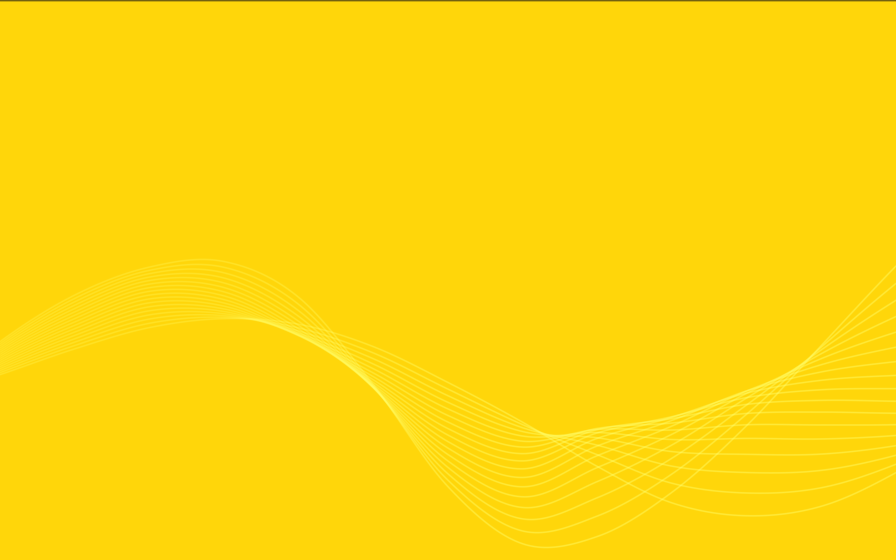
Give the GLSL for this background, as a Shadertoy shader.

```glsl
// Yellow backdrop with a twisting ribbon of fine pale lines along its lower half.

// Heights of the ribbon's first, middle and last line at evenly spaced columns.
const vec3 KNOTS[15] = vec3[15](
    vec3(.281, .271, .288), vec3(.390, .360, .331), vec3(.473, .425, .377),
    vec3(.523, .473, .415), vec3(.533, .465, .431), vec3(.469, .404, .421),
    vec3(.313, .317, .381), vec3(.131, .223, .317), vec3(.029, .177, .246),
    vec3(.042, .227, .167), vec3(.121, .256, .102), vec3(.240, .290, .079),
    vec3(.383, .304, .096), vec3(.525, .306, .156), vec3(.656, .305, .240));

// Catmull-Rom spline through the knots, x from 0 to 1
vec3 guideHeights(float x) {
    float s = clamp(x, 0.0, 1.0) * 12.0;
    int i = min(int(s), 11);
    float t = s - float(i);
    vec3 a = KNOTS[i], b = KNOTS[i + 1], c = KNOTS[i + 2], d = KNOTS[i + 3];
    return b + 0.5 * t * (c - a + t * (2.0 * a - 5.0 * b + 4.0 * c - d
             + t * (3.0 * (b - c) + d - a)));
}

void mainImage(out vec4 fragColor, in vec2 fragCoord) {
    vec2 uv = fragCoord / iResolution.xy;
    float aspect = iResolution.x / iResolution.y;
    float pixel = 1.0 / iResolution.y;
    vec3 color = vec3(1.0, 0.84, 0.04);

    // Guide heights and their slopes in units of the canvas height
    vec3 guides = guideHeights(uv.x);
    vec3 slopes = (guideHeights(uv.x + 0.001) - guideHeights(uv.x - 0.001))
                / (0.002 * aspect);

    // Ribbon: each line is a quadratic blend of the three guides
    const int LINES = 17;
    float opacity = mix(0.27, 0.45, smoothstep(0.2, 0.6, uv.x));
    for (int i = 0; i < LINES; i++) {
        float k = float(i) / float(LINES - 1);
        vec3 blend = vec3((1.0 - k) * (1.0 - 2.0 * k),
                          4.0 * k * (1.0 - k),
                          k * (2.0 * k - 1.0));
        float slope = dot(blend, slopes);
        float dist = abs(uv.y - dot(blend, guides)) / sqrt(1.0 + slope * slope);
        float coverage = 1.0 - smoothstep(0.0, 0.001 + pixel, dist);
        color = mix(color, vec3(1.0, 1.0, 0.42), opacity * coverage);
    }

    // Thin dark rule along the top edge
    float rule = clamp((uv.y - 0.9975) / pixel + 0.5, 0.0, 1.0);
    color = mix(color, vec3(0.45, 0.38, 0.06), rule);

    fragColor = vec4(color, 1.0);
}
```
